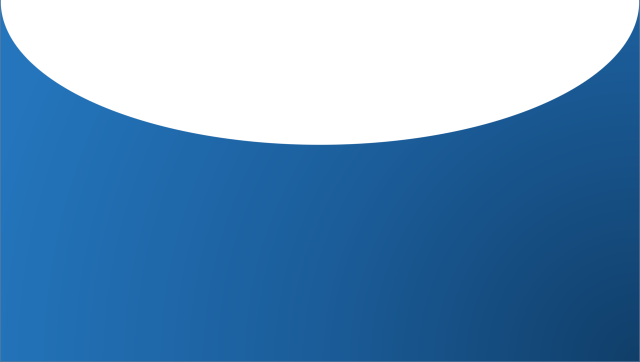
Write a Shadertoy shader that draws this background.

```glsl
// A white half-ellipse hanging from the top over a blue radial gradient with a thin pale frame.

// Blue ramp, from the dark lower right corner to the bright left side.
vec3 blueRamp(float d) {
    vec3 navy = vec3(0.063, 0.243, 0.410);
    vec3 blue = vec3(0.105, 0.362, 0.600);
    vec3 azure = vec3(0.137, 0.450, 0.725);
    return d < 0.5 ? mix(navy, blue, d * 2.0)
                   : mix(blue, azure, min(d * 2.0 - 1.0, 1.1));
}

// Approximate signed distance to an ellipse, negative inside.
float ellipseDistance(vec2 p, vec2 radii) {
    float k = length(p / radii);
    float slope = length(p / (radii * radii));
    return k * (k - 1.0) / max(slope, 0.001);
}

void mainImage(out vec4 fragColor, in vec2 fragCoord) {
    // The canvas is one unit wide.
    vec2 p = fragCoord / iResolution.x;
    float height = iResolution.y / iResolution.x;
    float pixel = 1.0 / iResolution.x;

    // Gradient centred on the lower right corner.
    vec3 color = blueRamp(length(p - vec2(1.0, 0.0)));

    // Hairline frame along the sides and the bottom.
    float edge = min(min(p.x, 1.0 - p.x), p.y);
    float frame = 1.0 - smoothstep(0.0013 - 0.5 * pixel, 0.0013 + 0.5 * pixel, edge);
    color = mix(color, vec3(0.36, 0.48, 0.60), 0.7 * frame);

    // White bowl, scaled with the canvas height.
    vec2 bowl = p - vec2(0.5, height * 0.995);
    float d = ellipseDistance(bowl, vec2(0.4987, height * 0.395));
    float inside = 1.0 - smoothstep(-0.7 * pixel, 0.7 * pixel, d);
    color = mix(color, vec3(1.0), inside);

    fragColor = vec4(color, 1.0);
}
```
